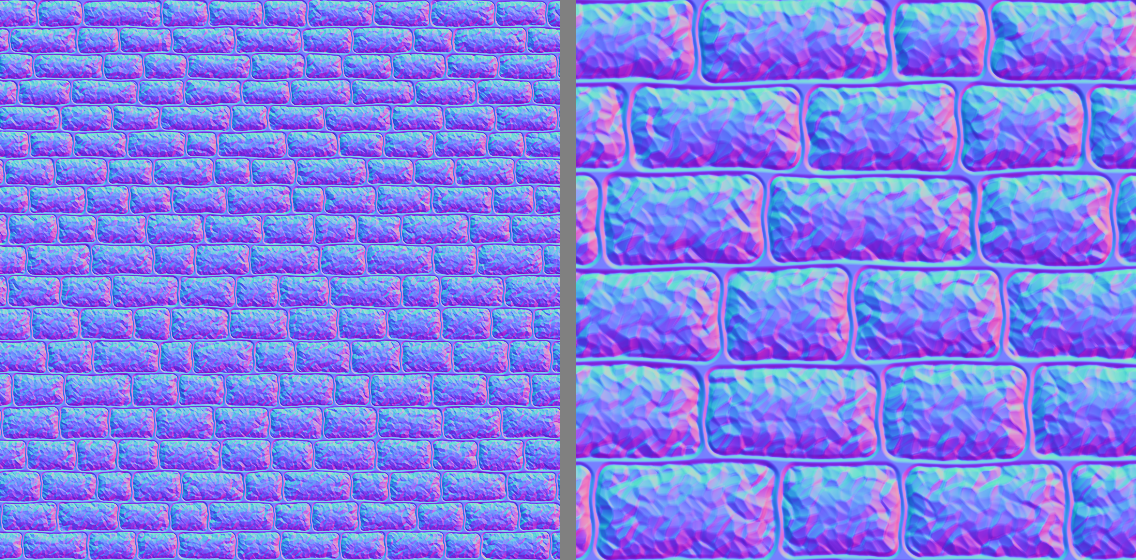
Left, the full canvas; right, a detail of the centre.
This texture map is drawn by a WebGL 2 fragment shader. Its source:

```glsl
#version 300 es
precision highp float;
// Tangent-space normal map of a rough stone block wall in 19 uneven courses.

#define ROWS 19
#define BRICKS 10.0      // fewest blocks in a course
#define JITTER 0.42      // variation of block length
#define GAP 0.0028       // half width of a joint
#define CORNER 0.008     // corner radius
#define CROWN 0.0125     // height of the pillowed face
#define ROUGH 0.62       // slope of the chiselled lumps
#define SAMPLE 0.0011    // half step for the slope

uniform vec2 u_resolution;
out vec4 outColor;

const float TAU = 6.28319;

float hash(vec2 p) {
    return fract(sin(dot(p, vec2(127.1, 311.7))) * 43758.5);
}

vec2 hash2(vec2 p) {
    return vec2(hash(p), hash(p + 57.3));
}

// Squared distance to the nearest scattered point, repeating every freq cells
float cellular(vec2 p, float freq) {
    p *= freq;
    vec2 id = floor(p), f = p - id;
    float nearest = 2.0;
    for (int y = -1; y <= 1; y++)
        for (int x = -1; x <= 1; x++) {
            vec2 o = vec2(x, y);
            vec2 r = o + hash2(mod(id + o, freq)) - f;
            nearest = min(nearest, dot(r, r));
        }
    return nearest;
}

// Lower edge of a course: taller courses below, slightly wavy beds
float bedEdge(float row, float x) {
    float t = row / float(ROWS);
    float drift = 0.018 * (1.0 - cos(TAU * t)) - 0.009 * sin(TAU * t);
    float k = mod(row, float(ROWS));
    return t + drift + 0.0011 * sin(TAU * 4.0 * x + k * 2.3)
         + 0.0007 * sin(TAU * 11.0 * x + k * 4.1);
}

float jointAt(float k, float row, float count) {
    return k + JITTER * (hash(vec2(mod(k, count), row + 3.0)) - 0.5);
}

float wallHeight(vec2 p) {
    // Course
    float row = 0.0;
    for (int i = 1; i < ROWS; i++)
        row += step(bedEdge(float(i), p.x), p.y);
    float low = bedEdge(row, p.x), high = bedEdge(row + 1.0, p.x);

    // Block within the course
    float count = BRICKS + step(0.45, hash(vec2(row, 8.0)));
    float phase = 0.62 + 0.5 * row + 0.42 * sin(row * 0.165);
    float wobble = 0.0009 * sin(p.y * 190.0 + p.x * TAU * 9.0);
    float u = (p.x + wobble) * count - phase;
    float k = floor(u);
    if (u < jointAt(k, row, count)) k -= 1.0;
    else if (u > jointAt(k + 1.0, row, count)) k += 1.0;
    float left = jointAt(k, row, count), right = jointAt(k + 1.0, row, count);

    // Rounded outline
    vec2 c = vec2((u - 0.5 * (left + right)) / count, p.y - 0.5 * (low + high));
    vec2 halfSize = 0.5 * vec2((right - left) / count, high - low) - GAP;
    vec2 e = abs(c) - halfSize + CORNER;
    float d = length(max(e, 0.0)) + min(max(e.x, e.y), 0.0) - CORNER;

    // Pillowed face with a small tilt for each block
    vec2 q = min(abs(c) / halfSize, 1.0);
    vec2 tilt = hash2(vec2(mod(k, count), row + 31.0)) - 0.5;
    float face = CROWN * (1.0 - pow(q.y, 2.5)) * (1.0 - pow(q.x, 6.0));
    face += 0.12 * dot(tilt, c);

    // Chiselled lumps, rougher toward the rim
    float rim = mix(0.45, 1.0, smoothstep(0.25, 0.85, max(q.x, q.y)));
    vec2 w = p + 0.0018 * sin(p.yx * TAU * vec2(41.0, 37.0));
    float lumps = cellular(w, 170.0) / 170.0 - 0.9 * cellular(w + 0.37, 88.0) / 88.0;
    float swell = 0.0006 * sin(TAU * (23.0 * p.x + 9.0 * p.y)) * sin(TAU * (31.0 * p.y - 7.0 * p.x));
    face += ROUGH * rim * lumps + swell;

    // Domed mortar bead in the joint
    float mortar = -0.002 + 0.003 * smoothstep(0.0, GAP, d);
    return mix(face, mortar, smoothstep(-0.0012, 0.0012, d));
}

void main() {
    vec2 uv = gl_FragCoord.xy / u_resolution;
    vec2 h = vec2(SAMPLE, 0.0);

    // Downhill slope, with steeper faces on the right of each lump
    vec2 slope = vec2(wallHeight(uv - h.xy) - wallHeight(uv + h.xy),
                      wallHeight(uv - h.yx) - wallHeight(uv + h.yx)) / (2.0 * SAMPLE);
    slope.x = slope.x * mix(0.7, 1.25, smoothstep(-0.2, 0.2, slope.x)) - 0.07;
    slope /= 1.0 + 0.22 * length(slope);

    vec3 normal = normalize(vec3(slope, 1.0));
    outColor = vec4(0.5 + 0.5 * normal, 1.0);
}
```
